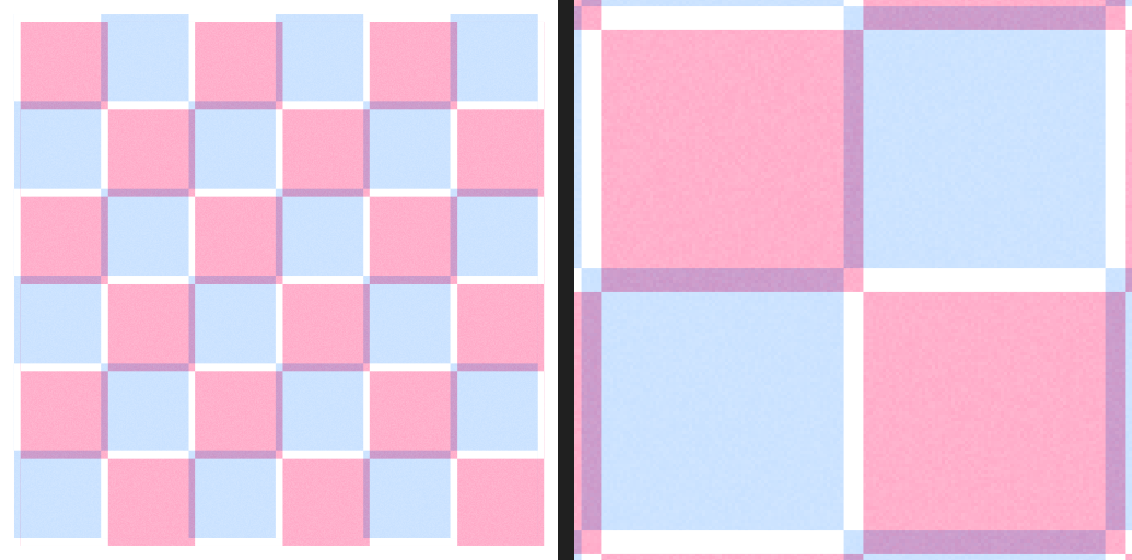
Left: the whole. Right: its middle third, enlarged.
This pattern is drawn by a WebGL 1 fragment shader. Its source:

```glsl
precision highp float;
// Two-ink checkerboard print: a pink and a blue 6 x 6 checker, each filling the
// other's gaps but slightly out of register. The translucent inks multiply where
// they overlap, leave white slivers where they part, and carry a fine grain.

#define CELLS 6.0                        // squares across and down
#define CELL_SIZE 0.15596                // square side, in canvas heights
#define PINK_SHIFT vec2(0.0062, -0.0071) // registration error of each ink
#define BLUE_SHIFT vec2(-0.0056, 0.0071)
#define PINK_INK vec3(1.0, 0.688, 0.797)
#define BLUE_INK vec3(0.80, 0.89, 1.0)
#define GRAIN_SCALE 512.0                // grain specks per canvas height
#define GRAIN_AMOUNT 0.09                // variation of ink density

uniform vec2 u_resolution;

float hash(vec2 p) {
  vec3 q = fract(vec3(p.xyx) * 0.1031);
  q += dot(q, q.yzx + 33.33);
  return fract((q.x + q.y) * q.z);
}

// Centred grain: the average of two hashes gives a soft, triangular spread.
float grain(vec2 p, float seed) {
  vec2 speck = floor(p * GRAIN_SCALE) + 1000.0 + seed;
  return hash(speck) + hash(speck + 71.7) - 1.0;
}

// Signed distance to the nearest cell border, positive in even cells.
vec2 stripes(vec2 g) {
  return 0.5 - abs(mod(g + 0.5, 2.0) - 1.0);
}

// Coverage of one checker sheet; parity +1 fills even squares, -1 odd ones.
float checkerSheet(vec2 p, float parity, float pixel) {
  vec2 g = p / CELL_SIZE + 0.5 * CELLS;
  vec2 side = clamp(stripes(g) * CELL_SIZE * 2.0 / pixel, -1.0, 1.0);
  float squares = 0.5 + 0.5 * parity * side.x * side.y;
  vec2 inset = 0.5 * CELLS * CELL_SIZE - abs(p);
  vec2 bounds = clamp(inset / pixel + 0.5, 0.0, 1.0);
  return squares * bounds.x * bounds.y;
}

// Light passed by an ink layer over the paper.
vec3 inkLayer(vec3 ink, float coverage, float speckle) {
  return mix(vec3(1.0), ink, coverage * (1.0 + GRAIN_AMOUNT * speckle));
}

void main() {
  float pixel = 1.0 / u_resolution.y;
  vec2 p = (gl_FragCoord.xy - 0.5 * u_resolution) * pixel;

  float pink = checkerSheet(p - PINK_SHIFT, -1.0, pixel);
  float blue = checkerSheet(p - BLUE_SHIFT, 1.0, pixel);

  // Multiply both inks onto white paper.
  vec3 color = inkLayer(PINK_INK, pink, grain(p, 0.0))
             * inkLayer(BLUE_INK, blue, grain(p, 217.0));
  gl_FragColor = vec4(color, 1.0);
}
```
